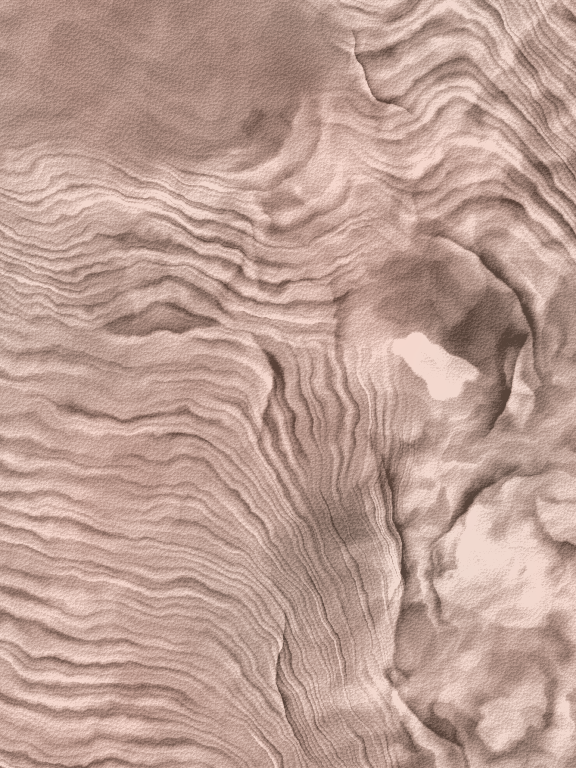
A Shadertoy shader for this texture:

```glsl
// Wind-carved pink sandstone: folded strata, a smooth dome, cracks, hollows and sandy grain.
const vec3 SHADOW = vec3(0.47, 0.37, 0.33);
const vec3 STONE  = vec3(0.71, 0.585, 0.54);
const vec3 CREST  = vec3(0.92, 0.81, 0.77);
// Crack end points: start.xy, end.xy
const vec4 CRACKS[10] = vec4[10](
    vec4(0.62, 0.58, 0.685, 0.12), vec4(0.735, 0.38, 0.905, 0.53),
    vec4(0.59, 1.30, 0.72, 1.14),  vec4(0.455, 0.75, 0.47, 0.56),
    vec4(0.18, 0.77, 0.40, 0.76),  vec4(0.47, 0.29, 0.54, 0.00),
    vec4(0.73, 0.92, 0.93, 0.68),  vec4(0.66, 0.16, 0.80, 0.03),
    vec4(0.83, 0.58, 0.90, 0.77),  vec4(0.64, 0.55, 0.66, 0.28));

vec2 hash2(vec2 cell) {
    vec3 q = fract(cell.xyx * vec3(0.1031, 0.1030, 0.0973));
    q += dot(q, q.yzx + 33.33);
    return fract((q.xx + q.yz) * q.zy);
}
// Distance to the nearest scattered point
float cellular(vec2 p) {
    vec2 cell = floor(p), f = p - cell;
    float nearest = 4.0;
    for (int k = 0; k < 9; k++) {
        vec2 o = vec2(k % 3 - 1, k / 3 - 1);
        vec2 d = o + hash2(cell + o) - f;
        nearest = min(nearest, dot(d, d));
    }
    return sqrt(nearest);
}
// Layered sines, about -1 to 1
float waves(vec2 p) {
    float sum = 0.0, amp = 0.5;
    for (int i = 0; i < 5; i++) {
        sum += amp * sin(p.x + 1.4 * sin(p.y + float(i)));
        p = mat2(1.5, 1.2, -1.2, 1.5) * p + 1.7;
        amp *= 0.55;
    }
    return sum;
}
vec2 warp(vec2 p, float freq, float amp) {
    return p + amp * vec2(waves(p * freq), waves(p.yx * freq + 4.3));
}
float blob(vec2 p, vec2 centre, vec2 radius, float soft) {
    return smoothstep(1.0, 1.0 - soft, length((p - centre) / radius));
}
// Lit lip above each ledge, shadow below it; every ragged ledge fades in and out
float ledges(float phase, vec2 p) {
    phase += 0.1 * waves(p * 55.0);
    float f = fract(phase), id = floor(phase);
    float lip = smoothstep(0.0, 0.14, f) * (1.0 - f) * (1.0 - f);
    float shade = smoothstep(0.4, 0.88, f) * (1.0 - smoothstep(0.88, 1.0, f));
    float strength = smoothstep(-0.4, 0.65, waves(p * 11.0 + id * vec2(3.7, 2.3)));
    return (0.1 + 0.9 * strength) * (0.8 * lip - 0.85 * shade);
}
// Facets lit from the upper left
float facets(vec2 p, float freq) {
    vec2 toLight = vec2(-0.05, 0.08);
    return (cellular(p * freq) - cellular(p * freq + toLight)) / length(toLight);
}
// Bowed tapering groove: hard edge and pale lip on one side, soft on the other
float crack(vec2 p, vec4 ends, float bow, float width) {
    vec2 along = ends.zw - ends.xy, rel = p - ends.xy;
    float len = length(along), t = dot(rel, along) / (len * len);
    float taper = sin(3.14159 * clamp(t, 0.0, 1.0));
    float d = (dot(rel, vec2(-along.y, along.x)) / len - bow * len * taper) / width;
    float groove = smoothstep(-0.2, 0.1, d) * exp(-1.3 * max(d, 0.0));
    float lip = smoothstep(-1.6, -0.35, d) * smoothstep(0.0, -0.3, d);
    return sqrt(taper) * (0.25 * lip - 0.8 * groove);
}
float strata(vec2 p, vec2 q, vec2 rough, float dome) {
    // Lower left: level beds that bend down into upright ones
    float bend = max(q.x - 0.33 - 0.5 * max(q.y - 0.5, 0.0), 0.0);
    float beds = q.y + 0.15 * q.x + 5.0 * bend * bend + 0.012 * waves(p * 13.0);
    // Middle: thin beds sagging under the dome
    vec2 fromDome = (q - vec2(0.3, 1.15)) / vec2(0.4, 0.3);
    float thin = q.y + 0.18 * q.x + 0.14 * exp(-dot(fromDome, fromDome));
    thin += 0.035 * sin(15.0 * q.x + 8.0 * q.y) + 0.014 * waves(p * 19.0);
    // Upper right: diagonal zigzag folds
    float folds = q.y + 0.55 * q.x + 0.075 * sin(15.0 * q.x + 4.0 * q.y);
    // Scarps that wander over the rugged ground
    float scarps = 0.65 * ledges(2.3 * waves(rough * 5.5 + 1.0) + q.y * 3.0, p);
    // Blend the four kinds of ground
    float upper = smoothstep(0.70, 0.82, q.y + 0.05 * waves(p * 6.0));
    float right = smoothstep(-0.04, 0.06, q.x - 0.65 + 0.06 * upper + 0.05 * waves(p * 7.0));
    float left = mix(0.52 * ledges(beds * 24.0, p) + 0.3 * ledges(beds * 53.0, p),
                     0.55 * ledges(thin * 21.0, p) + 0.42 * ledges(thin * 56.0, p) + 0.5 * scarps, upper);
    float foldTone = 0.7 * ledges(folds * 15.0, p) + 0.3 * ledges(folds * 45.0, p);
    float foldMask = smoothstep(0.84, 1.02, q.y + 0.2 * (q.x - 0.7));
    float rim = blob(q, vec2(0.50, 1.06), vec2(0.17, 0.16), 0.6);
    left = left * (1.0 - 0.9 * max(dome, rim)) + rim * (scarps + 0.6 * ledges(length(fromDome) * 8.0, p));
    return mix(left, mix(scarps, foldTone, foldMask), right);
}
// Broad light and dark areas
float patches(vec2 q, float dome) {
    float tone = -0.25 * dome;
    tone += 0.26 * blob(q, vec2(0.30, 1.00), vec2(0.34, 0.09), 0.9);
    tone += 0.28 * blob(q, vec2(0.57, 1.09), vec2(0.12, 0.16), 0.9);
    tone -= 0.42 * blob(q, vec2(0.74, 0.82), vec2(0.15, 0.13), 0.6);
    tone -= 0.42 * blob(q, vec2(0.87, 0.69), vec2(0.12, 0.16), 0.6);
    tone += 0.70 * blob(q, vec2(0.745, 0.705), vec2(0.06, 0.045), 0.2);
    tone += 0.55 * blob(q, vec2(0.88, 0.69), vec2(0.03, 0.09), 0.35);
    tone += 0.30 * blob(q, vec2(0.87, 0.34), vec2(0.17, 0.16), 0.9);
    tone += 0.22 * blob(q, vec2(0.74, 0.10), vec2(0.09, 0.10), 0.8);
    tone -= 0.32 * blob(q, vec2(0.59, 0.45), vec2(0.12, 0.30), 0.9);
    tone -= 0.26 * blob(q, vec2(0.58, 0.00), vec2(0.22, 0.12), 0.9);
    return tone - 0.2 * blob(q, vec2(0.96, 1.08), vec2(0.14, 0.20), 0.9);
}

void mainImage(out vec4 fragColor, in vec2 fragCoord) {
    vec2 p = fragCoord / iResolution.x;
    vec2 q = warp(warp(p, 7.0, 0.025), 24.0, 0.008), rough = warp(q, 15.0, 0.03);
    float dome = blob(q, vec2(0.27, 1.23), vec2(0.38, 0.27), 0.4);
    float tone = 0.65 + patches(rough, dome) + strata(p, q, rough, dome);
    float rugged = mix(0.06, 0.17, smoothstep(0.5, 0.75, q.x));
    tone += rugged * (facets(rough, 7.0) + 0.7 * facets(rough, 17.0)) + 0.11 * waves(p * 8.0 + 2.0);
    for (int i = 0; i < 10; i++)
        tone += crack(q, CRACKS[i], 0.16 * sin(float(i) * 2.3 + 0.4), 0.02 + 0.01 * sin(float(i) * 1.9 + 1.0));
    // Sand grain
    tone += 0.11 * facets(p, 185.0) + 0.06 * facets(p + 3.0, 300.0);
    tone = clamp(tone, -0.25, 1.08);
    vec3 colour = tone < 0.5 ? mix(SHADOW, STONE, tone * 2.0) : mix(STONE, CREST, tone * 2.0 - 1.0);
    fragColor = vec4(colour + vec3(0.012, -0.005, -0.006) * waves(p * 5.0), 1.0);
}
```
